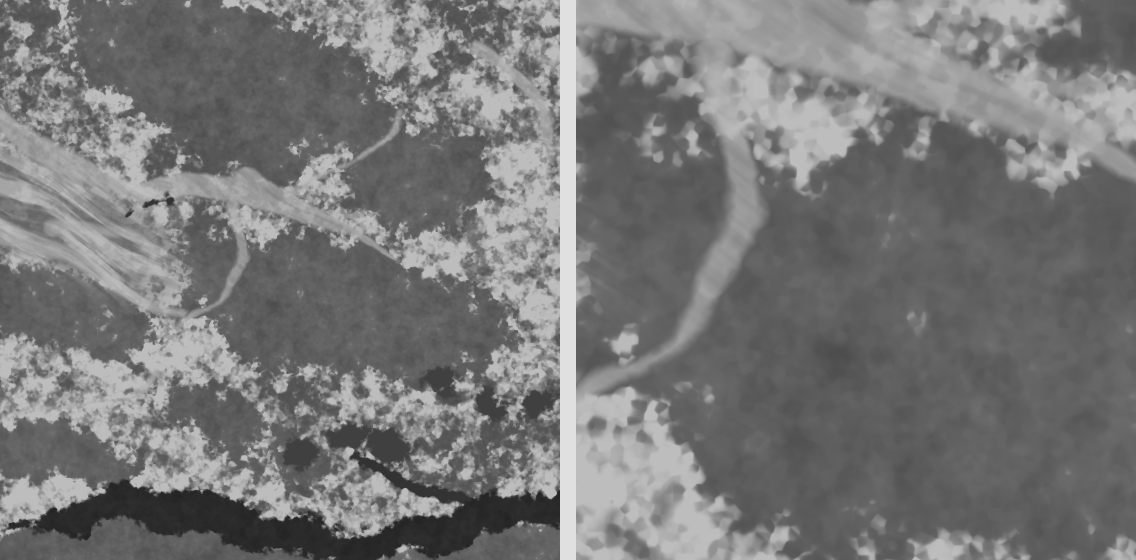
Left, the full canvas; right, a detail of the centre.
This texture is drawn by a WebGL 2 fragment shader. Its source:

```glsl
#version 300 es
precision highp float;
uniform vec2 u_resolution;
out vec4 fragColor;

vec3 hash3(vec2 cell) {
  vec3 q = fract(cell.xyx * vec3(0.1031, 0.1030, 0.0973));
  q += dot(q, q.yxz + 33.33);
  return fract((q.xxy + q.yzz) * q.zyx);
}

mat2 rotation(float angle) {
  float c = cos(angle), s = sin(angle);
  return mat2(c, -s, s, c);
}

// Cellular noise: random cell tones blended by distance to each seed
float cells(vec2 p) {
  vec2 base = floor(p), local = fract(p);
  float total = 0.0, weight = 0.0;
  for (int y = -1; y <= 1; y++)
    for (int x = -1; x <= 1; x++) {
      vec2 offset = vec2(x, y);
      vec3 seed = hash3(base + offset);
      vec2 delta = offset + seed.xy - local;
      float w = exp(-7.0 * dot(delta, delta));
      total += seed.z * w;
      weight += w;
    }
  return total / weight;
}

float layeredCells(vec2 p, int octaves, float gain) {
  float sum = 0.0, norm = 0.0, amp = 1.0;
  for (int i = 0; i < octaves; i++) {
    sum += amp * cells(p);
    norm += amp;
    amp *= gain;
    p = rotation(0.6) * p * 2.03 + 17.3;
  }
  return sum / norm;
}

vec2 wander(vec2 p) {
  return 0.008 * sin(p.yx * vec2(21.0, 25.0) + vec2(0.4, 2.1))
       + 0.004 * sin(p.yx * vec2(53.0, 47.0) + p * 31.0);
}

// Soft tilted ellipse
float slab(vec2 p, vec2 centre, vec2 radius, float tilt) {
  return 1.0 - smoothstep(0.6, 1.25, length(rotation(tilt) * (p - centre) / radius));
}

// Signed distance to a tapered quadratic curve
float sweep(vec2 p, vec2 a, vec2 b, vec2 c, vec2 width) {
  const float STEPS = 10.0;
  float best = 1.0;
  vec2 start = a;
  for (float i = 1.0; i <= STEPS; i++) {
    float t = i / STEPS;
    vec2 end = mix(mix(a, b, t), mix(b, c, t), t), along = end - start;
    float h = clamp(dot(p - start, along) / dot(along, along), 0.0, 1.0);
    float w = mix(width.x, width.y, t - (1.0 - h) / STEPS);
    best = min(best, length(p - start - along * h) - w);
    start = end;
  }
  return best;
}

float bareSlabs(vec2 p) {
  float s = slab(p, vec2(0.41, 0.86), vec2(0.34, 0.14), -0.4);
  s = max(s, slab(p, vec2(0.74, 0.68), vec2(0.13, 0.10), -0.3));
  s = max(s, slab(p, vec2(0.60, 0.45), vec2(0.33, 0.12), -0.2));
  s = max(s, slab(p, vec2(0.12, 0.44), vec2(0.19, 0.07), -0.3));
  s = max(s, slab(p, vec2(0.09, 0.19), vec2(0.15, 0.06), -0.2));
  return max(s, 0.6 * slab(p, vec2(0.43, 0.22), vec2(0.18, 0.06), -0.5));
}

float veins(vec2 p) {
  float d = sweep(p, vec2(-0.02, 0.80), vec2(0.16, 0.62), vec2(0.47, 0.67), vec2(0.014, 0.018));
  d = min(d, sweep(p, vec2(0.45, 0.67), vec2(0.54, 0.63), vec2(0.70, 0.54), vec2(0.028, 0.001)));
  d = min(d, sweep(p, vec2(-0.02, 0.60), vec2(0.16, 0.52), vec2(0.33, 0.43), vec2(0.022, 0.004)));
  d = min(d, sweep(p, vec2(0.10, 0.58), vec2(0.32, 0.63), vec2(0.25, 0.50), vec2(0.014, 0.003)));
  d = min(d, sweep(p, vec2(0.50, 0.66), vec2(0.68, 0.69), vec2(0.71, 0.81), vec2(0.007, 0.004)));
  d = min(d, sweep(p, vec2(0.425, 0.64), vec2(0.45, 0.48), vec2(0.32, 0.41), vec2(0.007, 0.005)));
  d = min(d, sweep(p, vec2(0.30, 0.34), vec2(0.20, 0.26), vec2(0.0, 0.26), vec2(0.005, 0.004)));
  return min(d, sweep(p, vec2(0.86, 0.90), vec2(0.98, 0.85), vec2(0.98, 0.72), vec2(0.012, 0.006)));
}

void main() {
  vec2 uv = gl_FragCoord.xy / u_resolution;
  vec2 p = uv + wander(uv);
  float broad = layeredCells(uv * 9.0, 4, 0.6);
  float grain = layeredCells(uv * 46.0, 3, 0.75);
  float streak = layeredCells(rotation(-0.55) * p * vec2(9.0, 65.0), 3, 0.6);
  float rough = (broad - 0.5) * 0.06 + (grain - 0.5) * 0.025;

  // Fissure along the bottom, with bare stone beneath it
  float fissureLine = 0.06 + 0.037 * cos((uv.x - 0.24) * 8.0) + 0.008 * sin(uv.x * 37.0);
  float above = uv.y - fissureLine;
  float halfWidth = 0.033 * smoothstep(0.0, 0.16, uv.x);
  float below = smoothstep(0.0, -0.03, above);

  // Smooth stone under crusty lichen
  float bare = max(bareSlabs(p), below);
  float cover = 0.62 - 0.76 * bare + (broad - 0.5) * 1.2 + (grain - 0.5) * 1.0;
  float stone = 0.375 + (grain - 0.5) * 0.12 + (broad - 0.5) * 0.1;
  float ledge = smoothstep(0.02, 0.045, above) * smoothstep(0.09, 0.05, above);
  float crust = grain + (broad - 0.5) * 0.6 + 0.12 * ledge;
  float lichen = mix(0.42, 0.74, smoothstep(0.27, 0.74, crust));
  float tone = mix(stone, lichen, smoothstep(0.24, 0.56, cover));

  // Flowing streaks on the left and pale mineral veins
  float flow = slab(p, vec2(0.10, 0.61), vec2(0.26, 0.10), -0.45);
  tone = mix(tone, mix(0.42, 0.72, smoothstep(0.25, 0.75, streak)), 0.8 * flow);
  float vein = smoothstep(0.005, -0.004, veins(p) + rough * 0.35);
  tone = mix(tone, 0.65 + (streak - 0.5) * 0.2 + (grain - 0.5) * 0.08, 0.85 * vein);

  // Scattered pits
  for (float i = 0.0; i < 6.0; i++) {
    vec3 seed = hash3(vec2(i, 7.0));
    vec2 centre = vec2(0.53 + 0.085 * i, 0.19 + 0.25 * seed.y * i / 5.0);
    float d = length((uv - centre) * vec2(0.8, 1.0)) - mix(0.012, 0.03, seed.z);
    tone = mix(tone, 0.25, smoothstep(0.006, -0.006, d + rough));
  }

  // Broken hairline cracks and the deep fissure
  float hairline = sweep(p, vec2(0.62, 0.175), vec2(0.72, 0.15), vec2(0.83, 0.10), vec2(0.006, 0.002));
  hairline = min(hairline, sweep(p, vec2(0.23, 0.61), vec2(0.27, 0.66), vec2(0.31, 0.64), vec2(0.002, 0.004)));
  tone = mix(tone, 0.2, smoothstep(0.004, -0.002, hairline + rough * 0.6));
  float fissure = smoothstep(0.005, -0.005, abs(above) - halfWidth + rough);
  tone = mix(tone, 0.165 + (grain - 0.5) * 0.06, fissure);
  fragColor = vec4(vec3(tone), 1.0);
}
```
